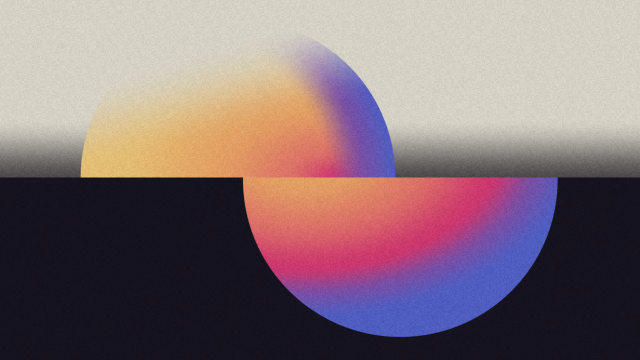
Write a Shadertoy shader that draws this background.

```glsl
// Two offset half discs meet at a horizon between pale sky and dark ground.
// Each disc is a clipped circle filled by smooth radial colour ramps;
// the sky darkens near the horizon and sine-hash grain covers everything.

const float HORIZON = 0.507;
const float RADIUS = 0.437;

const vec3 CREAM  = vec3(0.835, 0.820, 0.770);
const vec3 SHADOW = vec3(0.290, 0.275, 0.285);
const vec3 NIGHT  = vec3(0.082, 0.073, 0.120);
const vec3 YELLOW = vec3(0.890, 0.740, 0.450);
const vec3 ORANGE = vec3(0.885, 0.625, 0.385);
const vec3 CORAL  = vec3(0.860, 0.440, 0.405);
const vec3 PINK   = vec3(0.800, 0.215, 0.430);
const vec3 PURPLE = vec3(0.480, 0.305, 0.640);
const vec3 BLUE   = vec3(0.310, 0.365, 0.755);

float hash(vec2 p) {
    return fract(sin(dot(p, vec2(12.9898, 78.233))) * 43758.5453);
}

// Coverage of a shape from its signed distance
float coverage(float dist, float pixel) {
    return smoothstep(pixel, -pixel, dist);
}

float disc(vec2 p, vec2 centre, float radius, float pixel) {
    return coverage(length(p - centre) - radius, pixel);
}

// Pale sky with a soft shadow above the horizon
vec3 skyColor(float height) {
    float shade = 1.0 - smoothstep(-0.02, 0.165, height);
    return mix(CREAM, SHADOW, shade * 1.02);
}

// Warm glow low on the right, cool right rim, top left lost in the sky
vec3 upperFill(vec2 p) {
    float warm = length((p - vec2(0.938, 0.502)) * vec2(1.0, 1.7));
    vec3 color = mix(PINK, CORAL, smoothstep(0.0, 0.15, warm));
    color = mix(color, ORANGE, smoothstep(0.10, 0.36, warm));
    color = mix(color, YELLOW, smoothstep(0.30, 0.64, warm));

    float cool = length(p - vec2(0.463, 0.468));
    color = mix(color, PURPLE, smoothstep(0.445, 0.560, cool));
    color = mix(color, BLUE, smoothstep(0.530, 0.650, cool));

    float fade = smoothstep(0.29, 0.55, 1.0 - p.y + 0.27 * p.x);
    return mix(CREAM, color, fade);
}

// Elliptical ramp from orange through pink to a blue rim
vec3 lowerFill(vec2 p) {
    float t = length((p - vec2(0.833, 0.606)) / vec2(0.66, 0.417));
    vec3 color = mix(ORANGE, CORAL, smoothstep(0.25, 0.62, t));
    color = mix(color, PINK, smoothstep(0.53, 0.86, t));
    color = mix(color, PURPLE, smoothstep(0.83, 1.03, t));
    return mix(color, BLUE, smoothstep(0.97, 1.19, t));
}

void mainImage(out vec4 fragColor, in vec2 fragCoord) {
    vec2 p = fragCoord / iResolution.y;
    float pixel = 0.75 / iResolution.y;
    float height = p.y - HORIZON;

    // Sky and upper disc
    float upper = disc(p, vec2(0.661, HORIZON), RADIUS, pixel);
    vec3 sky = mix(skyColor(height), upperFill(p), upper);

    // Ground and lower disc
    float lower = disc(p, vec2(1.112, 0.501), RADIUS, pixel);
    vec3 ground = mix(NIGHT, lowerFill(p), lower);

    vec3 color = mix(sky, ground, coverage(height, pixel));

    // Fine grain, quieter on the dark ground
    float grain = hash(floor(p * 288.0)) - 0.5;
    float light = dot(color, vec3(0.333));
    color += grain * mix(0.012, 0.045, smoothstep(0.08, 0.35, light));

    fragColor = vec4(clamp(color, 0.0, 1.0), 1.0);
}
```
